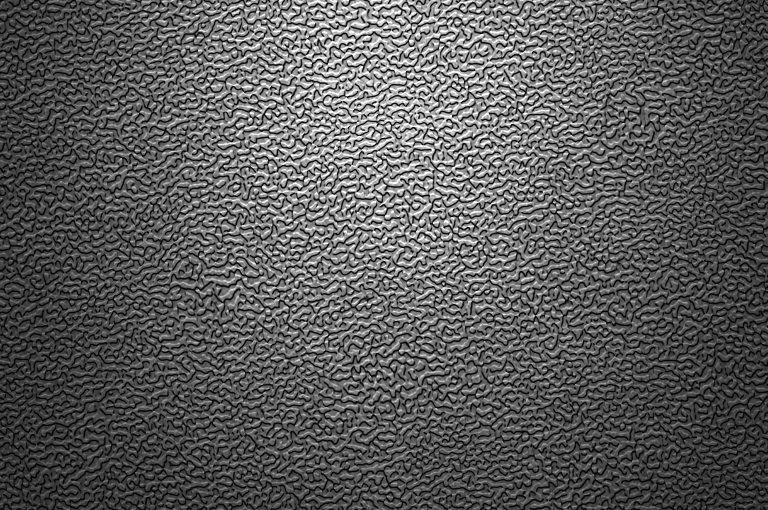
Give the GLSL for this texture, as a Shadertoy shader.

```glsl
// Embossed dark leather: a labyrinth of short worm-like ridges lit from above.
// A sum of plane waves of nearly equal length makes the ridge height; its zero
// contours become dark grooves below and bright rims above, under a soft lamp.

#define RIDGES 64.0                 // ridge periods per canvas height
#define WAVES 44                    // plane waves in the height field
#define TILT 0.28                   // lean of the ridges, radians
#define STRETCH vec2(0.90, 1.07)    // wave numbers along and across the lean
#define GROOVE_WIDTH 0.74           // half width of an edge, in wave radians
#define GROOVE_DEPTH 1.24
#define RIM_GLOW 0.86
#define GRAIN 0.46
#define AMBIENT 0.205
#define LAMP_POWER 0.385
#define LAMP_POS vec2(0.02, 0.86)   // from the middle of the lower edge
#define LAMP_SIZE vec2(0.50, 0.62)

const float PI = 3.14159265;

float hash(vec2 p) {
    vec3 q = fract(vec3(p.xyx) * 0.1031);
    q += dot(q, q.yzx + 33.33);
    return fract((q.x + q.y) * q.z);
}

float valueNoise(vec2 p) {
    vec2 cell = floor(p), f = fract(p);
    f = f * f * (3.0 - 2.0 * f);
    float low = mix(hash(cell), hash(cell + vec2(1, 0)), f.x);
    float high = mix(hash(cell + vec2(0, 1)), hash(cell + vec2(1, 1)), f.x);
    return mix(low, high, f.y);
}

// Ridge height in x, its gradient per wave radian in yz
vec3 ridgeField(vec2 p) {
    float c = cos(TILT), s = sin(TILT);
    vec3 field = vec3(0.0);
    for (int i = 0; i < WAVES; i++) {
        float id = float(i);
        float angle = PI * (id + hash(vec2(id, 3.0))) / float(WAVES);
        float size = mix(0.62, 1.38, hash(vec2(id, 17.0)));
        vec2 k = size * STRETCH * vec2(cos(angle), sin(angle));
        k = vec2(c * k.x - s * k.y, s * k.x + c * k.y);
        float phase = 2.0 * PI * (RIDGES * dot(k, p) + hash(vec2(id, 41.0)));
        field += vec3(cos(phase), -k * sin(phase));
    }
    return field * sqrt(2.0 / float(WAVES));
}

// Relief tone around 1: dark undersides, bright upper rims, flat tops
float reliefTone(vec2 p) {
    vec2 drift = vec2(valueNoise(p * 6.0 + 20.0), valueNoise(p * 6.0 + 70.0));
    vec3 field = ridgeField(p + 0.025 * drift);
    float steepness = sqrt(dot(field.yz, field.yz) + 0.05);
    float edgeDistance = field.x / steepness;
    float facing = dot(-field.yz, normalize(vec2(-0.15, 1.0))) / steepness;

    float groove = exp(-pow(abs(edgeDistance) / GROOVE_WIDTH, 2.0));
    float rim = exp(-pow(abs(edgeDistance - 0.2) / GROOVE_WIDTH, 2.0));
    float shade = 1.0 - smoothstep(-0.35, 0.60, facing);
    float top = 1.13 + 0.12 * smoothstep(-0.5, 0.5, field.x);
    return top - GROOVE_DEPTH * groove * shade
               + RIM_GLOW * rim * smoothstep(0.1, 1.0, facing);
}

float lampLight(vec2 p) {
    vec2 d = (p - LAMP_POS) / LAMP_SIZE;
    float vignette = 1.0 - 0.22 * smoothstep(0.4, 0.95, length(p - vec2(0.0, 0.6)));
    float mottle = 0.95 + 0.10 * valueNoise(p * 9.0 + 5.0);
    return (AMBIENT * vignette + LAMP_POWER * exp(-dot(d, d))) * mottle;
}

void mainImage(out vec4 fragColor, in vec2 fragCoord) {
    // Average a 2 x 2 grid of samples to smooth the edges
    float tone = 0.0;
    for (int i = 0; i < 4; i++) {
        vec2 offset = 0.5 * vec2(i % 2, i / 2) - 0.25;
        vec2 p = (fragCoord + offset - vec2(0.5 * iResolution.x, 0.0)) / iResolution.y;
        float speckle = 1.0 + GRAIN * (valueNoise(p * 300.0 + 400.0) - 0.5);
        tone += clamp(lampLight(p) * reliefTone(p) * speckle + 0.01, 0.0, 1.0);
    }
    fragColor = vec4(vec3(tone * 0.25), 1.0);
}
```
